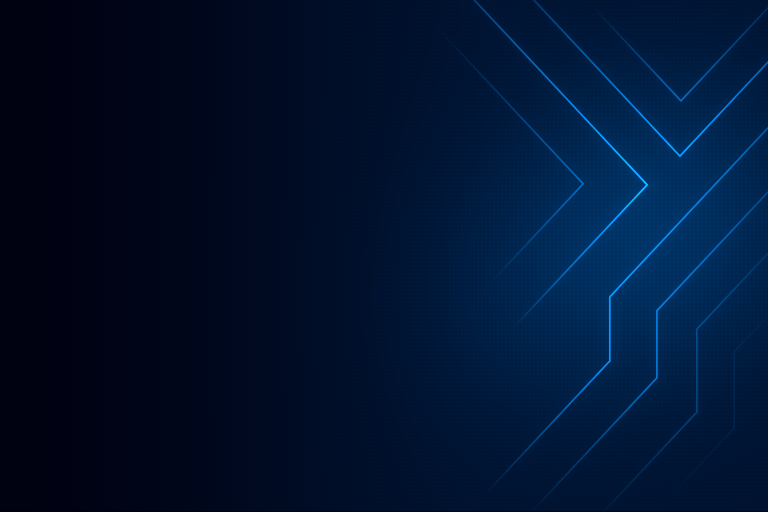
A WebGL 1 fragment shader for this background:

```glsl
precision highp float;
// Dark navy backdrop with a fine grid and glowing blue angular circuit lines.
uniform vec2 u_resolution;

// Lengths are fractions of the canvas height
const vec3 NIGHT = vec3(0.0, 0.006, 0.07);
const vec3 NAVY = vec3(0.0, 0.07, 0.185);
const vec3 GLOW = vec3(0.0, 0.115, 0.19);
const vec3 LINE = vec3(0.03, 0.55, 0.90);
const vec2 MAIN_GLOW = vec2(1.29, 0.57);
const vec2 SIDE_GLOW = vec2(1.04, 0.40);
const float LINE_WIDTH = 0.0033;
const float HALO_SIZE = 0.016;
const float HALO_GAIN = 0.07;
const float GRID_COUNT = 128.0;
const float GRID_GAIN = 0.10;
const float EDGE_HEIGHT = 0.004;
const vec2 NE = vec2(0.683, 0.730);
const vec2 NW = vec2(-0.683, 0.730);

// Antialiased core with a soft halo
float stroke(float d) {
  float pixel = 1.0 / u_resolution.y;
  float core = clamp((0.5 * (LINE_WIDTH + pixel) - d) / pixel, 0.0, 1.0);
  return core + HALO_GAIN * exp(-d / HALO_SIZE);
}

// Ray that fades to nothing at the given reach
float ray(vec2 p, vec2 start, vec2 dir, float reach) {
  vec2 q = p - start;
  float t = clamp(dot(q, dir), 0.0, reach);
  return stroke(length(q - dir * t)) * (1.0 - t / reach);
}

// Two fading arms that meet at a corner
float chevron(vec2 p, vec2 corner, vec2 dirA, float reachA, vec2 dirB, float reachB) {
  return max(ray(p, corner, dirA, reachA), ray(p, corner, dirB, reachB));
}

// Upright stem with a diagonal arm at each end
float bend(vec2 p, vec2 top, float bottom, float reachUp, float reachDown) {
  vec2 foot = vec2(top.x, bottom);
  float stem = stroke(length(p - vec2(top.x, clamp(p.y, bottom, top.y))));
  float arms = max(ray(p, top, NE, reachUp), ray(p, foot, -NE, reachDown));
  return max(stem, arms);
}

float spot(vec2 p, vec2 center, float radius) {
  vec2 q = (p - center) / radius;
  return exp(-dot(q, q));
}

void main() {
  vec2 p = gl_FragCoord.xy / u_resolution.y;

  // Background gradient and glows
  vec3 color = mix(NIGHT, NAVY, smoothstep(0.0, 1.0, p.x));
  color += GLOW * spot(p, MAIN_GLOW, 0.29);
  color += 0.35 * GLOW * spot(p, SIDE_GLOW, 0.25);

  // Fine grid
  vec2 cell = abs(fract(p * GRID_COUNT) - 0.5) * 2.0;
  color *= 1.0 + GRID_GAIN * (1.0 - cell.x - cell.y);

  // Chevrons opening to the left
  float light = 0.45 * chevron(p, vec2(1.139, 0.641), NW, 0.42, -NE, 0.27);
  light += chevron(p, vec2(1.264, 0.639), NW, 0.73, -NE, 0.39);

  // Chevrons opening upward
  light += 0.85 * chevron(p, vec2(1.328, 0.695), NW, 0.59, NE, 0.59);
  light += 0.50 * chevron(p, vec2(1.330, 0.803), NW, 0.25, NE, 0.36);

  // Stepped lines, dimmer toward the right
  light += 0.75 * bend(p, vec2(1.191, 0.420), 0.295, 0.95, 0.36);
  light += 0.58 * bend(p, vec2(1.283, 0.393), 0.262, 0.55, 0.37);
  light += 0.27 * bend(p, vec2(1.361, 0.357), 0.195, 0.33, 0.33);
  light += 0.07 * bend(p, vec2(1.434, 0.313), 0.164, 0.14, 0.23);
  color += LINE * light;

  // Dark rim along the bottom
  color *= mix(0.35, 1.0, smoothstep(0.0, EDGE_HEIGHT, p.y));
  gl_FragColor = vec4(color, 1.0);
}
```
